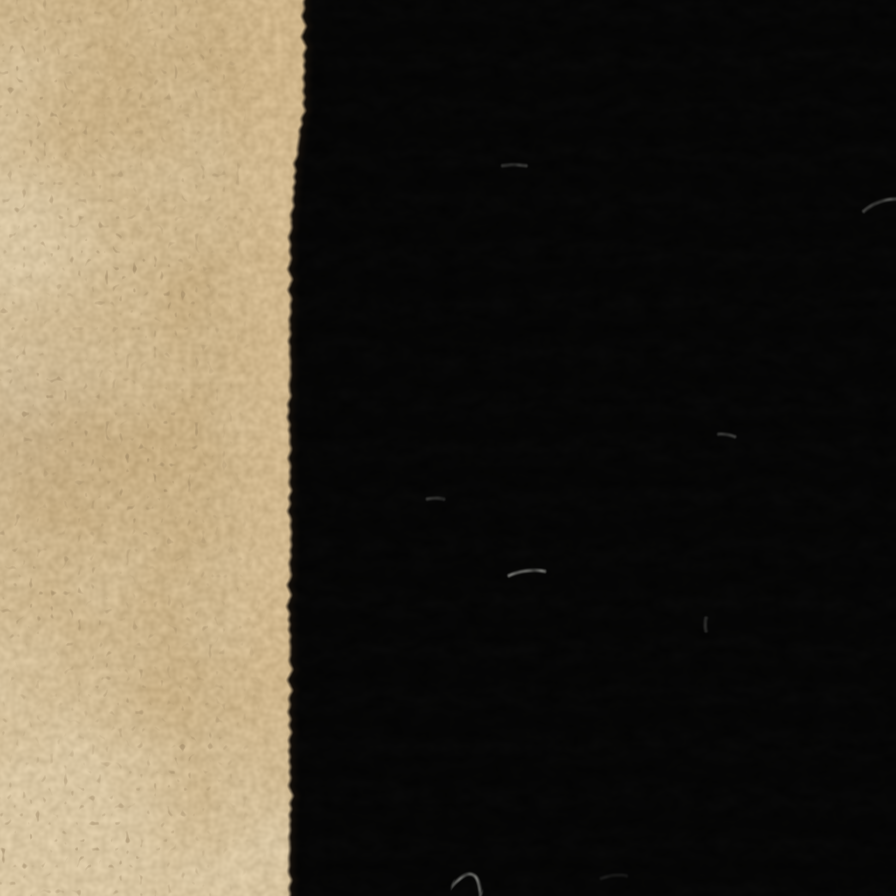
A WebGL 2 fragment shader for this texture:

```glsl
#version 300 es
precision highp float;
// Pale speckled felt on the left meets black knitted cloth on the right.
// Gradient noise drives the mottling, the frayed border and the yarn rows;
// stray lint is drawn as thin bent arcs.
uniform vec2 u_resolution;
out vec4 fragColor;

const vec3 TAN = vec3(0.785, 0.685, 0.515);
const vec3 CREAM = vec3(0.850, 0.775, 0.635);
const vec3 WARM = vec3(0.825, 0.720, 0.550);
const vec3 SPECK = vec3(0.560, 0.470, 0.340);
const vec3 SHADOW = vec3(0.075, 0.055, 0.035);
const vec3 CLOTH = vec3(0.022, 0.022, 0.021);
const vec3 LINT = vec3(0.95, 0.96, 0.93);

vec2 hashGradient(vec2 cell) {
  vec3 h = fract(cell.xyx * vec3(0.1031, 0.1030, 0.0973));
  h += dot(h, h.yzx + 33.33);
  float angle = 6.2832 * fract((h.x + h.y) * h.z);
  return vec2(cos(angle), sin(angle));
}

// Gradient noise, roughly -0.7 to 0.7
float gnoise(vec2 p) {
  vec2 i = floor(p), f = p - i;
  vec2 u = f * f * f * (f * (f * 6.0 - 15.0) + 10.0);
  vec2 e = vec2(0.0, 1.0);
  float a = dot(hashGradient(i), f);
  float b = dot(hashGradient(i + e.yx), f - e.yx);
  float c = dot(hashGradient(i + e.xy), f - e.xy);
  float d = dot(hashGradient(i + e.yy), f - e.yy);
  return mix(mix(a, b, u.x), mix(c, d, u.x), u.y);
}

float fbm(vec2 p) {
  float sum = 0.0, gain = 0.6;
  for (int i = 0; i < 4; i++) {
    sum += gain * gnoise(p);
    p = p * 2.03 + 17.3;
    gain *= 0.5;
  }
  return sum;
}

// Soft elliptical patch
float patchAt(vec2 p, vec2 center, vec2 size) {
  vec2 q = (p - center) / size;
  return exp(-dot(q, q));
}

// Border position for a given height: leans right near the top, frayed
float borderX(float y) {
  float lean = 0.016 * smoothstep(0.72, 0.92, y);
  float wave = 0.003 * gnoise(vec2(y * 14.0, 3.0));
  float fray = 0.005 * gnoise(vec2(y * 85.0, 8.0));
  return 0.3235 + lean + wave + fray;
}

// Thin arc of lint: half length, bend height and tilt in canvas units
float lint(vec2 p, vec2 center, float halfLen, float bend, float tilt) {
  float c = cos(tilt), s = sin(tilt);
  vec2 q = mat2(c, -s, s, c) * (p - center);
  float t = clamp(q.x / halfLen, -1.0, 1.0);
  float slope = 2.0 * bend * t / halfLen;
  float across = (q.y - bend * (1.0 - t * t)) / sqrt(1.0 + slope * slope);
  float d = length(vec2(max(abs(q.x) - halfLen, 0.0), across));
  return smoothstep(0.0036, 0.0, d) * (0.75 + 0.6 * gnoise(p * 110.0));
}

vec3 felt(vec2 p) {
  float pale = 0.35 + 0.8 * fbm(p * 7.0 + 4.0);
  pale += 0.65 * patchAt(p, vec2(0.0, 0.70), vec2(0.09, 0.20));
  pale += 0.70 * smoothstep(0.42, 0.05, p.y + 0.5 * p.x);
  pale -= 0.35 * patchAt(p, vec2(0.19, 0.40), vec2(0.06, 0.16));
  pale -= 0.30 * patchAt(p, vec2(0.15, 0.95), vec2(0.20, 0.15));
  vec3 color = mix(TAN, CREAM, clamp(pale, 0.0, 1.0));
  color = mix(color, WARM, 0.6 * smoothstep(0.23, 0.31, p.x) * smoothstep(0.05, 0.3, p.y));
  // Grey worn area, then fine grain and short dark flecks
  color -= 0.05 * vec3(0.8, 0.9, 0.9) * patchAt(p, vec2(0.03, 0.53), vec2(0.09, 0.10));
  color += 0.05 * gnoise(p * 150.0) + 0.05 * gnoise(p * 75.0);
  float density = 0.6 + 0.6 * gnoise(p * 9.0 + 31.0);
  float fleck = smoothstep(0.28, 0.58, gnoise(p * vec2(130.0, 105.0) + 60.0));
  return mix(color, SPECK, 0.55 * fleck * density * smoothstep(0.33, 0.2, p.x));
}

vec3 knit(vec2 p) {
  // Wavering horizontal rows broken into small stitches
  float row = p.y + 0.016 * gnoise(p * vec2(9.0, 7.0));
  float ridge = 0.5 + 0.5 * cos(6.2832 * row / 0.055);
  float yarn = gnoise(p * vec2(35.0, 75.0)) + 0.5 * gnoise(p * vec2(100.0, 140.0));
  float light = 0.004 * (ridge - 0.5) + 0.013 * yarn * (0.5 + 0.5 * ridge);
  return max(CLOTH + light, 0.004);
}

void main() {
  vec2 p = gl_FragCoord.xy / u_resolution;
  float side = p.x - borderX(p.y);

  vec3 cloth = mix(SHADOW, knit(p), smoothstep(0.0, 0.012, side));
  // Stray lint, brightest strands first
  float strands = 0.42 * lint(p, vec2(0.588, 0.360), 0.020, 0.003, 0.12);
  strands += 0.42 * lint(p, vec2(0.521, 0.007), 0.016, 0.018, -0.35);
  strands += 0.30 * lint(p, vec2(0.983, 0.771), 0.020, 0.004, 0.35);
  strands += 0.22 * lint(p, vec2(0.574, 0.815), 0.013, 0.001, 0.0);
  strands += 0.22 * lint(p, vec2(0.811, 0.514), 0.009, 0.001, -0.15);
  strands += 0.20 * lint(p, vec2(0.486, 0.443), 0.009, 0.001, 0.0);
  strands += 0.20 * lint(p, vec2(0.788, 0.303), 0.007, 0.001, 1.57);
  strands += 0.09 * lint(p, vec2(0.685, 0.021), 0.014, 0.002, 0.1);
  cloth += LINT * strands;

  float softness = 0.0025 + 0.5 / u_resolution.x;
  vec3 color = mix(felt(p), cloth, smoothstep(-softness, softness, side));
  fragColor = vec4(clamp(color, 0.0, 1.0), 1.0);
}
```
